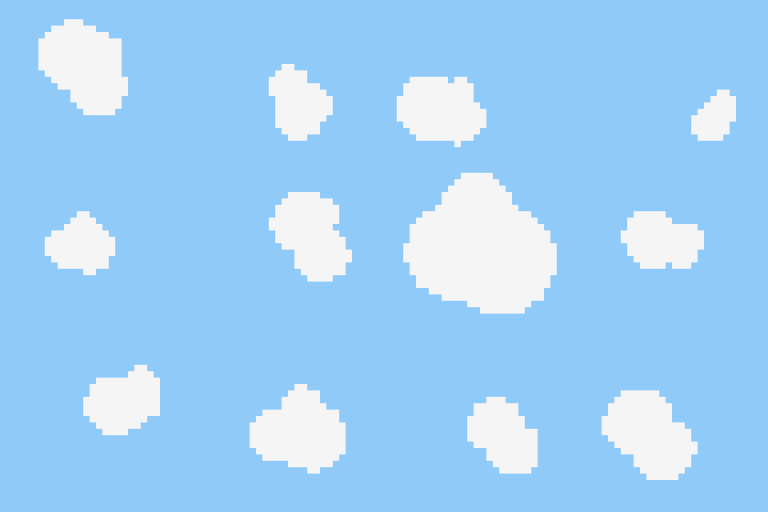
Reproduce this pattern procedurally as a Shadertoy shader.

```glsl
// Three random values per cloud slot, integer hash
vec3 hash3(vec2 slot, uint seed) {
    uvec3 v = uvec3(uvec2(slot), seed) * 1664525u + 10139u;
    v += v.yzx * v.zxy;
    v ^= v >> 16u;
    v += v.yzx * v.zxy;
    v ^= v >> 16u;
    return vec3(v & 0xffffu) / 65535.0;
}

vec2 direction(float angle) {
    return vec2(cos(angle), sin(angle));
}

float circle(vec2 p, vec2 center, float radius) {
    return length(p - center) - radius;
}

// 1 where the block lies in a cloud; each cloud stays inside its own slot
float cloudBlock(vec2 block) {
    vec2 slotSize = vec2(120.0, 80.0) / vec2(4.0, 3.0);
    vec2 p = mod(block, vec2(120.0, 80.0)) + 0.5;
    vec2 slot = floor(p / slotSize);
    p -= (slot + 0.5) * slotSize;

    vec3 place = hash3(slot, 3u);
    vec3 form = hash3(slot, 8u);

    // Shuffled ranks give a fixed mix of sizes with a single large cloud
    float rank = mod(5.0 * (slot.x + 4.0 * slot.y) + 5.0, 12.0) / 11.0;
    float large = step(0.99, rank);
    float size = 3.1 + 2.4 * sqrt(rank) + 3.0 * large;

    // Shift the cloud within the free room of its slot
    vec2 room = max(0.5 * slotSize - 1.55 * size - 0.7, 0.0);
    p -= room * (2.0 * place.xy - 1.0);

    // Two main lobes and a smaller bump
    float angle = (place.z - 0.55) * mix(2.4, 0.3, large);
    vec2 arm = direction(angle) * size * mix(0.4, 0.62, form.x);
    float side = form.z < 0.5 ? -1.0 : 1.0;
    vec2 bump = direction(angle + mix(0.4, 2.7, form.y)) * size * 0.8;
    float d = circle(p, arm * side, size);
    d = min(d, circle(p, -arm * side, size * mix(0.7, 1.0, form.y)));
    d = min(d, circle(p, bump, size * mix(0.4, 0.75, form.z)));
    return step(d, 0.0);
}

void mainImage(out vec4 fragColor, in vec2 fragCoord) {
    // Blend neighbouring blocks only across the one pixel at their border
    vec2 blocksPerPixel = vec2(120.0, 80.0) / iResolution.xy;
    vec2 p = fragCoord * blocksPerPixel - 0.5;
    vec2 block = floor(p);
    vec2 blend = clamp((fract(p) - 0.5) / blocksPerPixel + 0.5, 0.0, 1.0);

    float lower = mix(cloudBlock(block), cloudBlock(block + vec2(1, 0)), blend.x);
    float upper = mix(cloudBlock(block + vec2(0, 1)), cloudBlock(block + 1.0), blend.x);
    float cloud = mix(lower, upper, blend.y);

    vec3 sky = vec3(0.565, 0.792, 0.976);
    vec3 white = vec3(0.96);
    fragColor = vec4(mix(sky, white, cloud), 1.0);
}
```
